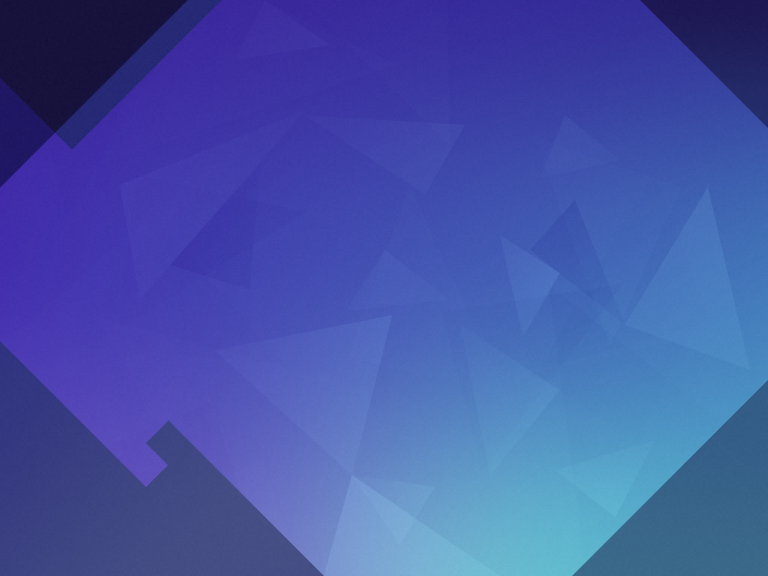
Give the GLSL for this background, as a Shadertoy shader.

```glsl
float hash(float n) { return fract(sin(n * 12.9898) * 43758.547); }
float cross2(vec2 a, vec2 b) { return a.x * b.y - a.y * b.x; }

// Antialiased step: 1 where d is positive
float edge(float d) { return smoothstep(-0.7, 0.7, d * iResolution.y); }

// Signed distance of p from the line a-b
float side(vec2 p, vec2 a, vec2 b) { return cross2(normalize(b - a), p - a); }

// Translucent triangle, strongest at its first corner
float facet(vec2 p, vec2 a, vec2 b, vec2 c) {
    float turn = sign(cross2(b - a, c - a));
    float inside = min(side(p, a, b) * turn, min(side(p, b, c) * turn, side(p, c, a) * turn));
    float fade = 1.0 - 0.6 * clamp(length(p - a) / max(length(b - a), length(c - a)), 0.0, 1.0);
    return edge(inside) * fade;
}

// Violet to cyan gradient with a pale glow at the foot
vec3 gradientField(vec2 p) {
    float x = p.x / 1.333;
    vec3 top = mix(vec3(0.24, 0.13, 0.62), vec3(0.19, 0.17, 0.58), x);
    vec3 middle = mix(vec3(0.26, 0.18, 0.68), vec3(0.26, 0.47, 0.73), x);
    vec3 bottom = mix(vec3(0.40, 0.34, 0.76), vec3(0.34, 0.72, 0.81), smoothstep(0.15, 0.75, x));
    vec3 color = mix(top, middle, smoothstep(-0.1, 0.55, p.y));
    color = mix(color, bottom, smoothstep(0.42, 1.05, p.y));
    float glow = exp(-9.0 * dot(p - vec2(0.68, 1.05), p - vec2(0.68, 1.05)));
    return color + glow * vec3(0.10, 0.05, 0.01);
}

float facetLight(vec2 p) {
    // Large visible facets
    float light = 0.055 * facet(p, vec2(0.972, 0.474), vec2(0.868, 0.408), vec2(0.908, 0.585));
    light += 0.055 * facet(p, vec2(1.229, 0.325), vec2(1.085, 0.564), vec2(1.302, 0.642));
    light += 0.060 * facet(p, vec2(0.611, 0.825), vec2(0.562, 1.0), vec2(0.868, 1.0));
    light += 0.045 * facet(p, vec2(0.681, 0.547), vec2(0.373, 0.608), vec2(0.611, 0.825));
    light += 0.030 * facet(p, vec2(0.972, 0.677), vec2(0.799, 0.564), vec2(0.851, 0.825));
    light -= 0.040 * facet(p, vec2(0.998, 0.347), vec2(0.92, 0.434), vec2(1.085, 0.564));
    light += 0.025 * facet(p, vec2(0.208, 0.321), vec2(0.53, 0.191), vec2(0.243, 0.52));
    light += 0.030 * facet(p, vec2(0.807, 0.217), vec2(0.53, 0.2), vec2(0.738, 0.338));
    light += 0.030 * facet(p, vec2(0.981, 0.2), vec2(1.076, 0.278), vec2(0.938, 0.309));
    light += 0.035 * facet(p, vec2(1.068, 0.898), vec2(0.964, 0.816), vec2(1.137, 0.764));
    light -= 0.025 * facet(p, vec2(0.295, 0.46), vec2(0.451, 0.286), vec2(0.434, 0.503));
    light += 0.025 * facet(p, vec2(0.573, 0.078), vec2(0.408, 0.104), vec2(0.46, 0.0));
    light += 0.030 * facet(p, vec2(0.755, 0.845), vec2(0.611, 0.825), vec2(0.694, 0.946));
    light += 0.025 * facet(p, vec2(0.668, 0.434), vec2(0.6, 0.54), vec2(0.78, 0.52));

    // Faint scattered facets
    for (float i = 1.0; i < 17.0; i++) {
        vec2 center = vec2(1.333 * hash(i), hash(i + 31.0));
        float angle = 6.283 * hash(i + 57.0);
        vec2 arm = (0.12 + 0.2 * hash(i + 83.0)) * vec2(cos(angle), sin(angle));
        vec2 across = vec2(-arm.y, arm.x) * 0.7;
        float strength = 0.03 * (hash(i + 7.0) - 0.5);
        light += strength * facet(p, center + arm, center - arm + across, center - 0.5 * arm - across);
    }
    return light;
}

void mainImage(out vec4 fragColor, in vec2 fragCoord) {
    // Height units with y running down, plus the two diagonal axes
    vec2 p = vec2(fragCoord.x, iResolution.y - fragCoord.y) / iResolution.y;
    float sum = p.x + p.y;
    float diff = p.y - p.x;
    float diagonal = 0.7071;

    vec3 color = gradientField(p) + facetLight(p) * vec3(0.7, 1.0, 0.7);

    // Upper left corner: strip, violet wedge and dark wedge
    float aboveFold = edge((0.135 - diff) * diagonal);
    color = mix(color, vec3(0.15, 0.16, 0.46), edge((0.385 - sum) * diagonal) * aboveFold);
    vec3 wedge = mix(vec3(0.125, 0.09, 0.39), vec3(0.085, 0.07, 0.235), aboveFold);
    color = mix(color, wedge, edge((0.326 - sum) * diagonal));

    // Upper right corner
    vec3 night = mix(vec3(0.115, 0.095, 0.33), vec3(0.14, 0.18, 0.42), smoothstep(0.0, 0.22, p.y));
    color = mix(color, night, edge((-1.111 - diff) * diagonal));

    // Lower left corner with its stepped notch
    float step1 = min(sum - 1.0226, diff - 0.4375);
    float tab = min(1.099 - sum, diff - 0.516);
    float corner = max(diff - 0.592, min(step1, -tab));
    vec3 slate = mix(vec3(0.19, 0.20, 0.50), vec3(0.27, 0.31, 0.52), smoothstep(0.55, 1.4, sum));
    color = mix(color, slate, edge(corner * diagonal));

    // Lower right corner
    vec3 teal = mix(vec3(0.20, 0.36, 0.53), vec3(0.23, 0.41, 0.54), smoothstep(0.7, 1.0, p.y));
    color = mix(color, teal, edge((sum - 1.993) * diagonal));

    // Fine grain
    vec2 cell = floor(p * 384.0);
    color += 0.012 * (hash(dot(cell, vec2(0.731, 1.917))) - 0.5);
    fragColor = vec4(color, 1.0);
}
```
